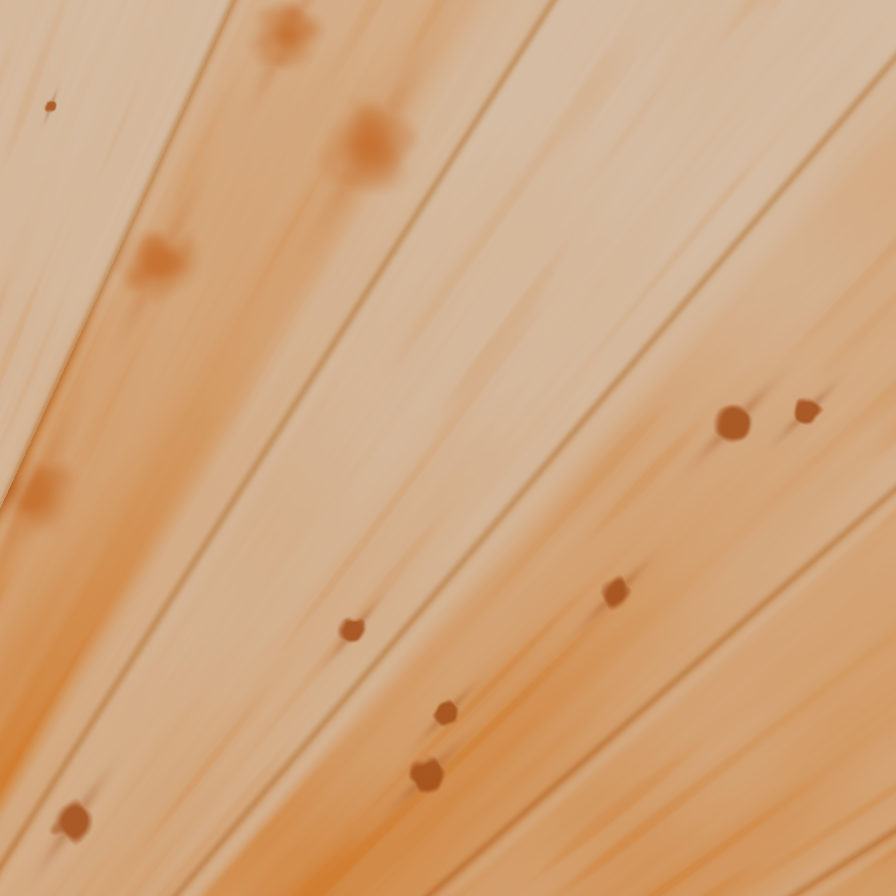
Give the GLSL for this texture, as a WebGL 2 fragment shader.

```glsl
#version 300 es
precision highp float;

uniform vec2 u_resolution;
out vec4 fragColor;

// Fan of planks
const vec2 FAN_CENTER = vec2(-0.651, -0.986);
const float FIRST_SEAM = 0.4304;           // angle from vertical
const vec2 PLANK_RATE = vec2(7.304, 0.496); // planks per radian, and its decrease
const float SEAM_WIDTH = 0.0048;
const vec2 FADE_RANGE = vec2(1.2, 2.2);    // near and far ends of the planks

// Colours
const vec3 PALE_WOOD = vec3(0.835, 0.735, 0.635);
const vec3 WARM_WOOD = vec3(0.820, 0.530, 0.260);
const vec3 SEAM_TINT = vec3(0.91, 0.80, 0.63);
const vec3 SOFT_KNOT = vec3(0.77, 0.43, 0.17);
const vec3 DARK_KNOT = vec3(0.64, 0.31, 0.10);

// Per plank: warmth (near, far) and extent of the heartwood across
const vec2 WARMTH[6] = vec2[6](vec2(0.20, 0.03), vec2(0.92, 0.27), vec2(0.42, 0.03),
                               vec2(1.05, 0.30), vec2(0.85, 0.45), vec2(0.95, 0.70));
const vec2 HEARTWOOD[6] = vec2[6](vec2(-1, 2), vec2(-1, 0.80), vec2(-1, 2),
                                  vec2(0.12, 2), vec2(-1, 2), vec2(-1, 2));

// Per plank: rows with a knot as bits, phases, and (spread, size, softness)
const float KNOT_ROW = 0.163;
const vec2 KNOT_STEP = vec2(0.53, 0.40);
const int KNOT_ROWS[6] = int[6](0x1000, 0x3A00, 0x0480, 0x3E00, 0, 0);
const vec2 KNOT_PHASE[6] = vec2[6](vec2(0.14, 0.45), vec2(0.35, 0.15), vec2(0.52, 0.15),
                                   vec2(0.90, 0.15), vec2(0), vec2(0));
const vec3 KNOT_STYLE[6] = vec3[6](vec3(1, 0.008, 0.4), vec3(1, 0.034, 0.8), vec3(1, 0.019, 0.3),
                                   vec3(0.3, 0.018, 0.3), vec3(1), vec3(1));

float hash(vec2 p) {
    vec3 q = fract(vec3(p.xyx) * 0.1031);
    q += dot(q, q.yzx + 33.33);
    return fract((q.x + q.y) * q.z);
}

float noise(vec2 p) {
    vec2 cell = floor(p), f = fract(p);
    f = f * f * (3.0 - 2.0 * f);
    return mix(mix(hash(cell), hash(cell + vec2(1, 0)), f.x),
               mix(hash(cell + vec2(0, 1)), hash(cell + vec2(1, 1)), f.x), f.y);
}

float bell(float x) {
    return exp(-x * x);
}

// Knot core in x, streak along the grain in y
vec2 knots(int id, float across, float radius, float plankWidth, vec2 uv) {
    vec2 cover = vec2(0);
    vec3 style = KNOT_STYLE[id];
    int middleRow = int(floor(radius / KNOT_ROW));
    for (int row = middleRow - 1; row <= middleRow + 1; row++) {
        if (((KNOT_ROWS[id] >> row) & 1) == 0) continue;
        vec2 place = fract(float(row) * KNOT_STEP + KNOT_PHASE[id]);
        float size = style.y * (0.6 + 0.4 * place.y);
        vec2 q = vec2((across - mix(0.5, place.x, style.x)) * plankWidth,
                      radius - (float(row) + place.y) * KNOT_ROW);
        float ragged = (noise(uv * 1.3 / size) - 0.5) * 0.5;
        float d = length(q * vec2(1.0, 0.9)) / size + ragged;
        float core = 1.0 - smoothstep(1.0 - style.z, 1.0 + style.z, d);
        float streak = bell(q.x / (size * 0.38)) * bell(q.y / (size * 2.8));
        cover = max(cover, vec2(core, streak));
    }
    return cover;
}

void main() {
    vec2 uv = gl_FragCoord.xy / min(u_resolution.x, u_resolution.y);

    // Plank coordinates
    vec2 ray = uv - FAN_CENTER;
    float radius = length(ray);
    float angle = atan(ray.x, ray.y) - FIRST_SEAM;
    float fan = angle * (PLANK_RATE.x - PLANK_RATE.y * angle);
    float plankWidth = radius / (PLANK_RATE.x - 2.0 * PLANK_RATE.y * angle);
    float across = fract(fan);
    int id = clamp(int(floor(fan)) + 1, 0, 5);

    // Warmth of the wood
    float fade = clamp((radius - FADE_RANGE.x) / (FADE_RANGE.y - FADE_RANGE.x), 0.0, 1.0);
    float base = mix(WARMTH[id].x, WARMTH[id].y, fade);
    vec2 heart = HEARTWOOD[id];
    float inHeart = smoothstep(heart.x - 0.06, heart.x + 0.06, across)
                  * (1.0 - smoothstep(heart.y - 0.07, heart.y + 0.07, across));
    float warmth = base * mix(0.42, 0.92 + 0.25 * bell((across - 0.68) / 0.2), inHeart);

    // Grain and blotches
    float blotch = noise(vec2(fan * 4.0, radius * 7.0)) - 0.5;
    float grain = noise(vec2(fan * 15.0 + 40.0, radius * 3.5)) - 0.5;
    float fine = noise(vec2(fan * 48.0, radius * 6.0 + 20.0)) - 0.5;
    warmth += (0.05 + 0.2 * base * inHeart) * (blotch + 0.8 * grain) + 0.05 * fine;
    warmth += 0.13 * smoothstep(0.22, 0.42, grain) * inHeart;
    vec3 color = mix(PALE_WOOD, WARM_WOOD, clamp(warmth, 0.0, 1.18));

    // Knots
    vec2 knot = knots(id, across, radius, plankWidth, uv);
    vec3 knotColor = mix(DARK_KNOT, SOFT_KNOT, smoothstep(0.3, 0.8, KNOT_STYLE[id].z));
    color = mix(color, knotColor, max(0.88 * knot.x, 0.4 * knot.y));

    // Seams with a lit edge
    float seamDistance = (fan - round(fan)) * plankWidth;
    color *= mix(vec3(1), SEAM_TINT, 0.85 * bell(seamDistance / SEAM_WIDTH));
    color = mix(color, PALE_WOOD, 0.3 * bell((seamDistance - 0.013) / 0.006));

    fragColor = vec4(color, 1.0);
}
```
